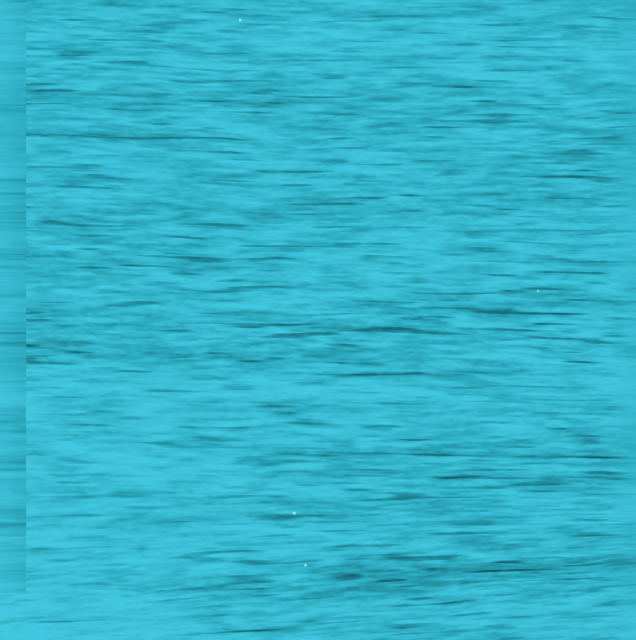
Reproduce this texture procedurally as a WebGL 2 fragment shader.

```glsl
#version 300 es
precision highp float;
// Turquoise stained wood with a fine horizontal grain and a narrow seam on the left.
// Layers of stretched row noise give bands, fibres and pores; a loop scatters
// long cracks, and their summed shade picks a colour between light and dark.

uniform vec2 u_resolution;
out vec4 fragColor;

const vec3 LIGHT = vec3(0.23, 0.745, 0.835);
const vec3 MIDDLE = vec3(0.17, 0.655, 0.735);
const vec3 DARK = vec3(0.13, 0.54, 0.61);
const float BASE_SHADE = 0.10;
const float BAND = 0.48;          // strength of each grain layer
const float FIBRE = 0.36;
const float FINE = 0.56;
const float HAIR = 0.66;
const float GRIT = 0.34;
const float PORE = 0.95;
const float CRACK = 0.85;
const float HIGHLIGHT = 0.6;      // how far the grain rises above LIGHT
const float CRACK_ROWS = 24.0;
const float SEAM_X = 0.041;
const float SEAM_BOTTOM = 0.073;
const float SPECK_GRID = 14.0;

float hash(vec2 p) {
    return fract(sin(dot(p, vec2(127.1, 311.7))) * 43758.5453);
}

float noise(vec2 p) {
    vec2 i = floor(p), f = fract(p);
    f = f * f * (3.0 - 2.0 * f);
    return mix(mix(hash(i), hash(i + vec2(1, 0)), f.x),
               mix(hash(i + vec2(0, 1)), hash(i + vec2(1, 1)), f.x), f.y);
}

// One row of noise along x, shifted at random against its neighbours
float rowNoise(float x, float row) {
    x += 37.0 * hash(vec2(row, 5.3));
    float i = floor(x), f = fract(x);
    return mix(hash(vec2(i, row)), hash(vec2(i + 1.0, row)), f * f * (3.0 - 2.0 * f));
}

// Horizontal streaks with staggered ends
float streaks(vec2 p) {
    float row = floor(p.y), f = fract(p.y);
    return mix(rowNoise(p.x, row), rowNoise(p.x, row + 1.0), f * f * (3.0 - 2.0 * f));
}

// Long thin cracks, each with a soft stain around it
float cracks(vec2 p) {
    float shade = 0.0;
    float row = floor(p.y * CRACK_ROWS);
    for (int k = -1; k <= 1; k++) {
        float id = row + float(k);
        vec2 centre = vec2(hash(vec2(id, 1.7)), (id + hash(vec2(id, 2.9))) / CRACK_ROWS);
        float halfLength = mix(0.10, 0.42, hash(vec2(id, 4.1)));
        float along = abs(p.x - centre.x) / halfLength;
        float taper = 1.0 - smoothstep(0.25, 1.0, along);
        float d = p.y - centre.y + 0.007 * (noise(vec2(p.x * 7.0, id)) - 0.5);
        float line = exp(-pow(d / 0.0018, 2.0)) * smoothstep(0.2, 0.7, rowNoise(p.x * 14.0, id));
        float stain = exp(-pow((d - 0.002) / 0.009, 2.0));
        shade += taper * mix(0.3, 1.0, hash(vec2(id, 8.3))) * (line + 0.30 * stain);
    }
    return shade;
}

// Rare pale dots
float specks(vec2 p) {
    vec2 cell = floor(p * SPECK_GRID);
    vec2 centre = (cell + 0.2 + 0.6 * vec2(hash(cell + 3.1), hash(cell + 7.7))) / SPECK_GRID;
    float radius = 0.0012 + 0.0012 * hash(cell + 9.4);
    float spot = 1.0 - smoothstep(radius * 0.5, radius * 1.5, length(p - centre));
    return spot * step(0.988, hash(cell + 12.6));
}

void main() {
    vec2 p = gl_FragCoord.xy / u_resolution.y;
    float pixel = 1.0 / u_resolution.y;
    float right = u_resolution.x * pixel;

    // Strip beside the seam: smeared grain from elsewhere
    float strip = (1.0 - smoothstep(SEAM_X - pixel, SEAM_X + pixel, p.x))
                * smoothstep(SEAM_BOTTOM - pixel, SEAM_BOTTOM + pixel, p.y);
    float edgeBlur = max(strip, smoothstep(right - 0.05, right, p.x));
    vec2 g = mix(p, vec2(0.45 + p.x * 0.45, p.y + 0.013), step(0.5, strip));

    // Gentle waves, with the grain rising to the right near the bottom
    g.y += 0.020 * (noise(g * vec2(2.0, 4.0)) - 0.5) + 0.005 * (noise(g * vec2(9.0, 24.0)) - 0.5);
    g.y -= 0.07 * (g.x - 0.5) * (1.0 - smoothstep(0.05, 0.3, g.y));

    // Grain from broad to fine
    float band = noise(g * vec2(1.4, 13.0) + 4.0);
    float detail = 1.0 - 0.55 * edgeBlur;
    float fine = FINE * (streaks(g * vec2(17.0, 140.0) + 23.0) - 0.5);
    fine += HAIR * (streaks(g * vec2(30.0, 250.0) + 41.0) - 0.5);
    fine += GRIT * (streaks(g * vec2(95.0, 290.0) + 89.0) - 0.5);
    float shade = BASE_SHADE + BAND * (band - 0.5);
    shade += FIBRE * (streaks(g * vec2(5.0, 52.0) + 11.0) - 0.5);
    shade += detail * fine * mix(0.8, 1.2, band);

    // Short dark pores gather in the darker bands
    float pore = smoothstep(0.66, 0.95, streaks(g * vec2(14.0, 190.0) + 67.0));
    shade += detail * PORE * pore * mix(0.35, 1.1, band);
    shade += detail * CRACK * cracks(g);

    // Stains at the bottom and top, and shading beside the seam
    shade += 0.30 * exp(-pow((g.y - 0.09) / 0.024, 2.0)) * smoothstep(0.1, 0.7, p.x);
    shade += 0.25 * smoothstep(0.96, 1.0, p.y);
    shade += strip * 0.22 * smoothstep(0.0, SEAM_X, p.x);
    shade = clamp(shade * (shade < 0.0 ? HIGHLIGHT : 1.0), -0.22, 1.7);

    vec3 color = mix(LIGHT, MIDDLE, min(shade * 2.0, 1.0));
    color = mix(color, DARK, max(shade * 2.0 - 1.0, 0.0));
    color = mix(color, vec3(0.75, 0.93, 0.95), 0.8 * specks(p));
    fragColor = vec4(color, 1.0);
}
```
